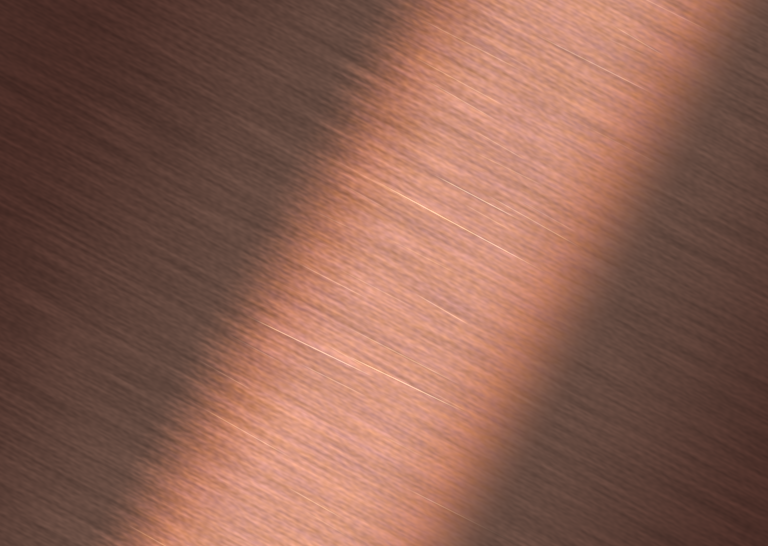
Give the GLSL for this texture, as a Shadertoy shader.

```glsl
float hash(vec2 p)
{
    vec3 q = fract(p.xyx * vec3(0.1031, 0.1030, 0.0973));
    q += dot(q, q.yzx + 33.33);
    return fract((q.x + q.y) * q.z);
}

float cornerSlope(vec2 cell, vec2 offset)
{
    float angle = 6.2832 * hash(cell);
    return dot(vec2(cos(angle), sin(angle)), offset);
}

float gradientNoise(vec2 p)
{
    vec2 i = floor(p), f = fract(p);
    vec2 w = f * f * f * (f * (f * 6.0 - 15.0) + 10.0);
    vec2 e = vec2(1.0, 0.0);
    return mix(mix(cornerSlope(i, f), cornerSlope(i + e, f - e), w.x),
               mix(cornerSlope(i + e.yx, f - e.yx), cornerSlope(i + 1.0, f - 1.0), w.x), w.y);
}

// Thin line that fades toward both ends
float scratch(vec2 p, vec2 a, vec2 b)
{
    vec2 ab = b - a;
    float t = dot(p - a, ab) / dot(ab, ab);
    float gap = length(p - a - ab * clamp(t, 0.0, 1.0));
    float width = max(0.0018, 1.2 / iResolution.y);
    float taper = smoothstep(0.0, 0.25, t) * smoothstep(1.0, 0.7, t);
    return taper * (1.0 - smoothstep(0.0, width, gap));
}

void mainImage(out vec4 fragColor, in vec2 fragCoord)
{
    vec2 p = fragCoord / iResolution.y;

    // x follows the brushing, y crosses it
    vec2 axis = vec2(0.883, -0.469);
    vec2 brush = vec2(dot(p, axis), dot(p, vec2(-axis.y, axis.x)));

    // Brushed grain, from broad bands to fine hairs
    vec2 g = brush + vec2(3.0, 5.0);
    float broad = gradientNoise(g * vec2(1.6, 34.0));
    float streak = gradientNoise(g * vec2(4.0, 85.0) + 17.0);
    float hair = gradientNoise(g * vec2(9.0, 170.0) + 41.0);
    float speck = gradientNoise(g * vec2(75.0, 190.0) + 73.0);
    float grain = 0.22 * broad + 0.42 * streak + 0.48 * hair + 0.38 * speck;

    // Reflected light band with a slightly ragged edge
    float d = abs(brush.x - 0.462 + 0.025 * grain);
    float glow = 1.0 - smoothstep(0.18, 0.335, d);
    vec3 shade = mix(vec3(0.40, 0.295, 0.255), vec3(0.285, 0.175, 0.15),
                     smoothstep(0.27, 0.82, d));
    vec3 copper = mix(vec3(0.83, 0.585, 0.50), vec3(0.71, 0.45, 0.355),
                      smoothstep(0.07, 0.26, d));
    copper *= 1.04 - 0.06 * smoothstep(0.2, 1.4, brush.y);
    vec3 color = mix(shade, copper, glow);

    // Grain contrast and pink to orange drift
    color *= 1.0 + 0.27 * grain;
    float hue = gradientNoise(g * vec2(5.0, 60.0) + 97.0)
              + gradientNoise(g * vec2(60.0, 130.0) + 131.0);
    color += vec3(0.01, 0.0, -0.045) * hue * glow;

    // Scattered fine scratches
    float glint = 0.0;
    for (int i = 0; i < 44; i++)
    {
        float id = float(i);
        vec2 start = vec2(0.15 + 0.45 * hash(vec2(id, 1.0)),
                          (id + hash(vec2(id, 2.0))) / 44.0 * 1.5);
        vec2 run = vec2(0.08 + 0.2 * hash(vec2(id, 3.0)), 0.012 * (hash(vec2(id, 4.0)) - 0.5));
        glint += scratch(brush, start, start + run) * (0.15 + 0.4 * hash(vec2(id, 5.0)));
    }

    // Long bright scratches
    glint += scratch(p, vec2(0.435, 0.430), vec2(0.700, 0.302));
    glint += scratch(p, vec2(0.620, 0.356), vec2(0.862, 0.240));
    glint += scratch(p, vec2(0.787, 0.684), vec2(0.960, 0.593));
    glint += scratch(p, vec2(0.670, 0.678), vec2(1.005, 0.498));
    color += vec3(0.17, 0.20, 0.16) * min(glint, 1.0) * (0.15 + 0.85 * glow);

    fragColor = vec4(clamp(color, 0.0, 1.0), 1.0);
}
```
